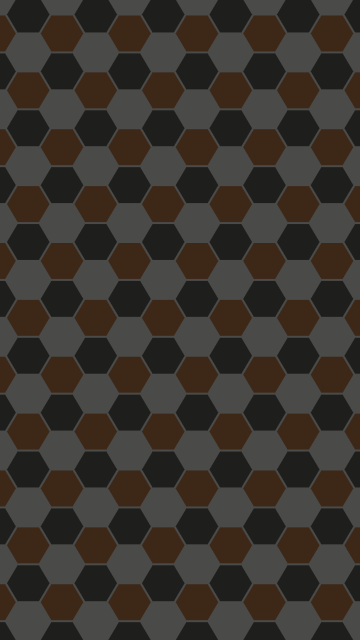
Reproduce this pattern procedurally as a Shadertoy shader.

```glsl
// Flat-top hexagon tiling in black, grey and brown, with thin grey joints.

// Lengths are fractions of the canvas height
#define COLUMN_STEP  (27.0 / 512.0)
#define ROW_STEP     (91.0 / 3.0 / 512.0)
#define JOINT_WIDTH  (1.6 / 512.0)
#define FIRST_CENTRE (vec2(22.6, 11.6) / 512.0)
#define GREY  vec3(0.290, 0.290, 0.283)
#define BLACK vec3(0.118, 0.118, 0.110)
#define BROWN vec3(0.238, 0.153, 0.092)

const float SQRT3 = 1.7320508;

// Distance measure of a flat-top hexagon: 0.5 on the edge of a unit cell
float hexRadius(vec2 p) {
    p = abs(p);
    return max(p.y, dot(p, vec2(0.5 * SQRT3, 0.5)));
}

// Colours cycle down each column
vec3 tileColour(float row) {
    float kind = mod(row, 3.0);
    return kind < 0.5 ? BLACK : kind < 1.5 ? GREY : BROWN;
}

void mainImage(out vec4 fragColor, in vec2 fragCoord) {
    // Measure from the top left, then scale to regular cells of height 1
    vec2 uv = vec2(fragCoord.x, iResolution.y - fragCoord.y) / iResolution.y;
    vec2 p = (uv - FIRST_CENTRE) / vec2(COLUMN_STEP * 2.0 / SQRT3, ROW_STEP);

    // Nearest centre among the even and the odd columns
    vec2 period = vec2(SQRT3, 1.0);
    vec2 evenId = floor(p / period + 0.5);
    vec2 oddId = floor(p / period);
    float evenRadius = hexRadius(p - evenId * period);
    float oddRadius = hexRadius(p - (oddId + 0.5) * period);
    bool isEven = evenRadius < oddRadius;

    // Odd columns start one colour earlier in the cycle
    float row = isEven ? evenId.y : oddId.y + 2.0;
    float radius = min(evenRadius, oddRadius);

    // Tile over joint, with an edge one pixel soft
    float pixel = 1.0 / (ROW_STEP * iResolution.y);
    float tileRadius = 0.5 - 0.5 * JOINT_WIDTH / ROW_STEP;
    float coverage = clamp((tileRadius - radius) / pixel + 0.5, 0.0, 1.0);
    fragColor = vec4(mix(GREY, tileColour(row), coverage), 1.0);
}
```
